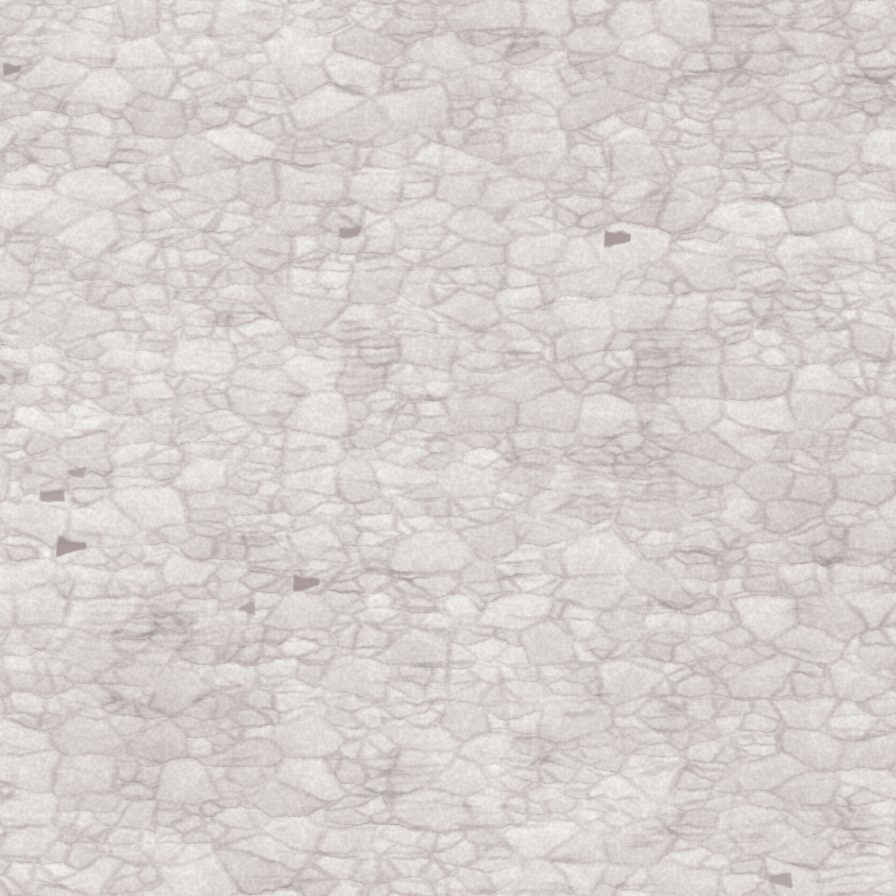
Reproduce this texture procedurally as a Shadertoy shader.

```glsl
// Pale, weathered rubble stone wall with thin joints, brick patches and small holes.

vec2 hash2(vec2 p) {
    vec3 q = fract(p.xyx * vec3(0.1031, 0.1030, 0.0973));
    q += dot(q, q.yzx + 33.33);
    return fract((q.xx + q.yz) * q.zy);
}

// Layered, rotated sines, roughly -1 to 1
float waves(vec2 p) {
    float sum = 0.0, amp = 0.55;
    for (int i = 0; i < 5; i++) {
        p = mat2(0.8, -0.6, 0.6, 0.8) * p * 1.7 + 3.1;
        sum += amp * sin(p.x + 1.4 * sin(p.y * 0.8)) * sin(p.y + 1.2 * sin(p.x * 0.7));
        amp *= 0.62;
    }
    return sum;
}

// Cellular stones: x = distance to joint, y = stone id, z = height within the stone
vec3 stones(vec2 p, float seed) {
    vec2 cell = floor(p), nearest = vec2(9.0), id = vec2(0.0);
    for (int y = -1; y <= 1; y++)
    for (int x = -1; x <= 1; x++) {
        vec2 c = cell + vec2(x, y);
        vec2 d = c + 0.08 + 0.84 * hash2(c + seed) - p;
        if (dot(d, d) < dot(nearest, nearest)) { nearest = d; id = c; }
    }
    float edge = 1.0;
    for (int y = -2; y <= 2; y++)
    for (int x = -2; x <= 2; x++) {
        vec2 c = id + vec2(x, y);
        vec2 d = c + 0.08 + 0.84 * hash2(c + seed) - p;
        if (c != id) edge = min(edge, dot(0.5 * (d + nearest), normalize(d - nearest)));
    }
    return vec3(edge, hash2(id + seed + 7.7).x, -nearest.y);
}

// Fine pitted surface: distance to the nearest scattered point
float pits(vec2 p) {
    vec2 cell = floor(p);
    float nearest = 2.0;
    for (int y = -1; y <= 1; y++)
    for (int x = -1; x <= 1; x++) {
        vec2 c = cell + vec2(x, y);
        nearest = min(nearest, length(c + hash2(c + 91.0) - p));
    }
    return nearest;
}

// Soft box around a centre
float patchMask(vec2 d, vec2 halfSize, float blur) {
    vec2 m = smoothstep(halfSize + blur, halfSize - blur, abs(d));
    return m.x * m.y;
}

void mainImage(out vec4 fragColor, in vec2 fragCoord) {
    vec2 uv = fragCoord / iResolution.y;

    // Uneven courses and ragged stone outlines
    vec2 wall = uv + 0.007 * vec2(waves(uv * 9.0), waves(uv * 7.0 + 20.0));
    wall += 0.0025 * vec2(waves(uv * 48.0 + 5.0), waves(uv * 48.0 + 40.0));

    // Large blocks, some of them broken up into small flat stones
    vec3 block = stones(wall * vec2(16.0, 27.0), 3.0);
    vec3 rubble = stones(wall * vec2(25.0, 54.0), 57.0);
    float broken = step(0.42, block.y);
    float joint = 1.0 - smoothstep(0.0, 0.11, block.x);
    joint = max(joint, broken * (1.0 - smoothstep(0.0, 0.17, rubble.x)));
    joint *= 0.62 + 0.5 * waves(uv * vec2(22.0, 30.0));
    vec3 stone = mix(block, rubble, broken);

    // Stone tone, upper light, mottling and grain
    float tone = 0.77 + 0.32 * (fract(stone.y * 7.3) - 0.5) + 0.2 * stone.z;
    tone += 0.19 * waves(uv * 3.0 + 11.0) + 0.14 * waves(uv * vec2(30.0, 45.0));
    tone += 0.36 * (pits(uv * 210.0) - 0.45) + 0.22 * (pits(uv * vec2(75.0, 110.0)) - 0.45);
    tone -= 0.6 * max(joint, 0.0);

    // Thin horizontal cracks
    float crack = smoothstep(0.4, 0.85, waves(wall * vec2(14.0, 75.0) + 60.0));
    tone -= 0.4 * crack;

    // Patches of thin brick courses
    for (int i = 0; i < 9; i++) {
        vec2 h = hash2(vec2(i, 17.0)), size = hash2(vec2(i, 29.0));
        vec2 d = uv - h + 0.02 * vec2(waves(uv * 14.0), waves(uv * 14.0 + 9.0));
        float brick = patchMask(d, vec2(0.025, 0.018) + size * vec2(0.045, 0.045), 0.012);
        float course = 0.5 + 0.5 * sin(wall.y * 620.0 + 0.8 * waves(uv * 12.0));
        float wear = 0.65 + 0.5 * waves(uv * vec2(18.0, 50.0) + 33.0);
        tone -= brick * wear * (0.12 + 0.42 * course * course);
    }

    // Small dark holes, flat on top and tapering to one side
    for (int i = 0; i < 9; i++) {
        vec2 h = hash2(vec2(i, 71.0));
        vec2 d = wall - hash2(vec2(i, 83.0));
        float taper = 0.004 + 0.003 * h.x + d.x * (h.y - 0.5) * 0.7;
        float hole = patchMask(d, vec2(0.008 + 0.007 * h.x, max(taper, 0.001)), 0.002);
        tone = mix(tone, -0.85 + 0.5 * h.y, hole * 0.85);
    }

    vec3 shadow = vec3(0.75, 0.71, 0.71), light = vec3(0.91, 0.90, 0.89);
    fragColor = vec4(mix(shadow, light, clamp(tone, -1.2, 1.25)), 1.0);
}
```
